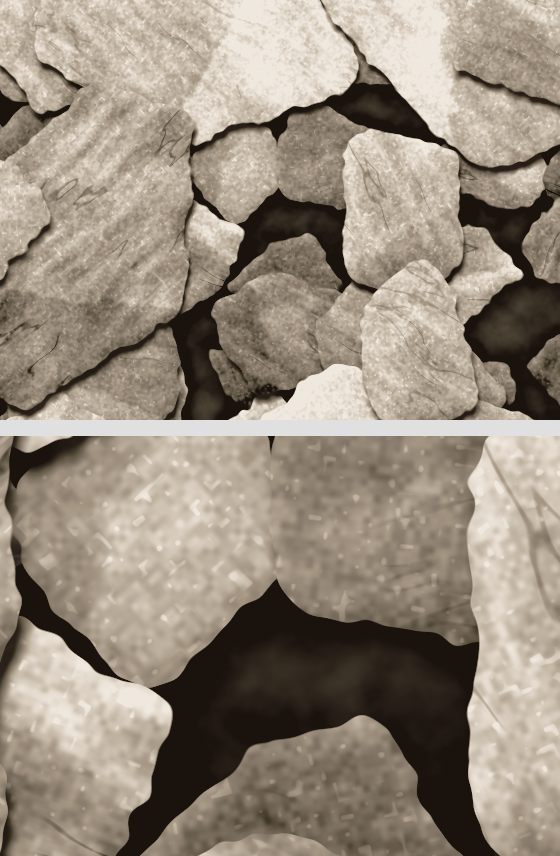
Top: the whole. Bottom: its middle third, enlarged.
Reproduce this texture procedurally as a Shadertoy shader.

```glsl
// A heap of broken, weathered stones in sepia light. Jittered grids of rounded
// polygons are painted back to front; each stone casts a tight shadow and has
// its own tone, chipped facet, strata, cracks and mineral grain.

const float TAU = 6.2831853;
const int LAYERS = 4;
const float CELL_SIZE[LAYERS] = float[](0.25, 0.42, 0.68, 0.36);
const float PRESENCE[LAYERS] = float[](1.0, 0.75, 0.55, 0.30);
const int SIDES = 6;
const vec2 SHADOW_OFFSET = vec2(0.005, -0.018);
const float SHADOW_BLUR = 0.009;
const float DARKEST_STONE = 2.0;
const float LIGHTEST_STONE = 4.7;
const float STRATA_CONTRAST = 3.2;
const float BLOTCH_CONTRAST = 2.2;
const float GRAIN_CONTRAST = 1.1;

// Sepia ramp from deep gap to bleached face; a tone of 1.0 is one step
const vec3 RAMP[7] = vec3[](
    vec3(0.10, 0.07, 0.05), vec3(0.37, 0.33, 0.26), vec3(0.51, 0.46, 0.40),
    vec3(0.64, 0.58, 0.51), vec3(0.76, 0.71, 0.64), vec3(0.89, 0.85, 0.80),
    vec3(0.97, 0.95, 0.92));

float hash(vec2 p) {
    vec3 q = fract(vec3(p.xyx) * 0.1031);
    q += dot(q, q.yzx + 33.33);
    return fract((q.x + q.y) * q.z);
}

float noise(vec2 p) {
    vec2 i = floor(p), f = fract(p);
    f = f * f * (3.0 - 2.0 * f);
    return mix(mix(hash(i), hash(i + vec2(1, 0)), f.x),
               mix(hash(i + vec2(0, 1)), hash(i + vec2(1, 1)), f.x), f.y);
}

float fbm(vec2 p) {
    float sum = 0.0, amp = 0.53;
    for (int i = 0; i < 4; i++) {
        sum += amp * noise(p);
        p = mat2(1.6, 1.2, -1.2, 1.6) * p + 7.3;
        amp *= 0.5;
    }
    return sum;
}

float smoothMax(float a, float b, float k) {
    float h = max(k - abs(a - b), 0.0) / k;
    return max(a, b) + h * h * k * 0.25;
}

// Signed distance to an irregular rounded polygon
float stoneShape(vec2 q, float radius, float aspect, vec2 seed) {
    float d = -1.0;
    float rounding = radius * mix(0.06, 0.35, hash(seed + 3.1));
    for (int k = 0; k < SIDES; k++) {
        vec2 side = seed + float(k) * 5.7;
        float a = (float(k) + 0.7 * hash(side)) / float(SIDES) * TAU;
        vec2 n = vec2(cos(a), sin(a));
        float reach = radius * length(n * vec2(aspect, 1.0)) * mix(0.75, 1.12, hash(side + 1.9));
        d = smoothMax(d, dot(q, n) - reach, rounding);
    }
    return d + 0.022 * (noise(q * 17.0 + seed) - 0.5) + 0.009 * (noise(q * 55.0 + seed) - 0.5);
}

// Tone of a stone face before shadows
float stoneFace(vec2 q, float radius, vec2 seed) {
    vec2 s = q + seed * 3.7;
    float tone = mix(DARKEST_STONE, LIGHTEST_STONE, hash(seed + 8.3));
    float layered = hash(seed + 4.4);
    vec2 bent = s + vec2(0.0, 0.03 * noise(s * 8.0));
    tone += STRATA_CONTRAST * mix(0.3, 1.0, layered) * (fbm(bent * vec2(9.0, 42.0)) - 0.5);
    tone += BLOTCH_CONTRAST * (fbm(s * 10.0) - 0.5);

    // Chipped facet with a ragged crease
    float a = hash(seed + 6.6) * TAU;
    float crease = dot(q, vec2(cos(a), sin(a))) - radius * 0.3 + 0.08 * (fbm(s * 14.0) - 0.5);
    tone += (hash(seed + 2.2) - 0.45) * 2.0 * smoothstep(-0.006, 0.006, crease);

    // Thin cracks that follow the strata
    float vein = abs(fbm(bent * vec2(4.0, 15.0) + 20.0) - 0.5);
    float broken = smoothstep(0.5, 0.62, noise(s * 9.0 + 5.0));
    tone -= 1.7 * layered * broken * smoothstep(0.022, 0.004, vein);

    // Mineral grain and pale specks
    tone += GRAIN_CONTRAST * (noise(s * 170.0) - 0.5) + 0.6 * (noise(s * 75.0) - 0.5);
    return tone + 0.9 * smoothstep(0.78, 0.95, noise(s * 145.0 + 40.0));
}

void mainImage(out vec4 fragColor, in vec2 fragCoord) {
    vec2 p = fragCoord / iResolution.y;
    float pixel = 1.0 / iResolution.y;
    float tone = 0.1 + 0.8 * fbm(p * 25.0);

    for (int layer = 0; layer < LAYERS; layer++) {
        float size = CELL_SIZE[layer];
        vec2 home = floor(p / size);
        for (int n = 0; n < 9; n++) {
            vec2 cell = home + vec2(n % 3 - 1, 1 - n / 3);
            vec2 seed = cell + 40.0 + float(layer) * 23.0;
            if (hash(seed + 0.5) > PRESENCE[layer]) continue;

            vec2 jitter = vec2(hash(seed + 1.3), hash(seed + 7.7)) - 0.5;
            vec2 center = (cell + 0.5 + 0.5 * jitter) * size;
            float radius = size * mix(0.36, 0.52, hash(seed + 9.1));
            float aspect = mix(1.0, 1.5, hash(seed + 5.2));
            float turn = (hash(seed + 2.9) - 0.55) * 2.6;
            mat2 spin = mat2(cos(turn), -sin(turn), sin(turn), cos(turn));
            vec2 q = spin * (p - center);
            float d = stoneShape(q, radius, aspect, seed);
            float lightward = stoneShape(spin * (p - SHADOW_OFFSET - center), radius, aspect, seed);

            // Contact shading and cast shadow on the stones beneath
            tone -= 0.5 * smoothstep(0.05, 0.0, d);
            tone = mix(tone, 0.0, 0.95 * smoothstep(SHADOW_BLUR, -SHADOW_BLUR, lightward));

            float cover = smoothstep(pixel, -pixel, d);
            if (cover > 0.0) {
                float lit = (lightward - d) / length(SHADOW_OFFSET);
                float face = stoneFace(q, radius, seed) + 0.25 * lit;
                face += 0.7 * lit * smoothstep(-0.035, 0.0, d);
                face -= layer == 0 ? 0.4 : 0.0;
                tone = mix(tone, face, cover);
            }
        }
    }

    tone = clamp(tone, 0.0, 5.6);
    int pick = int(tone);
    fragColor = vec4(mix(RAMP[pick], RAMP[pick + 1], fract(tone)), 1.0);
}
```
